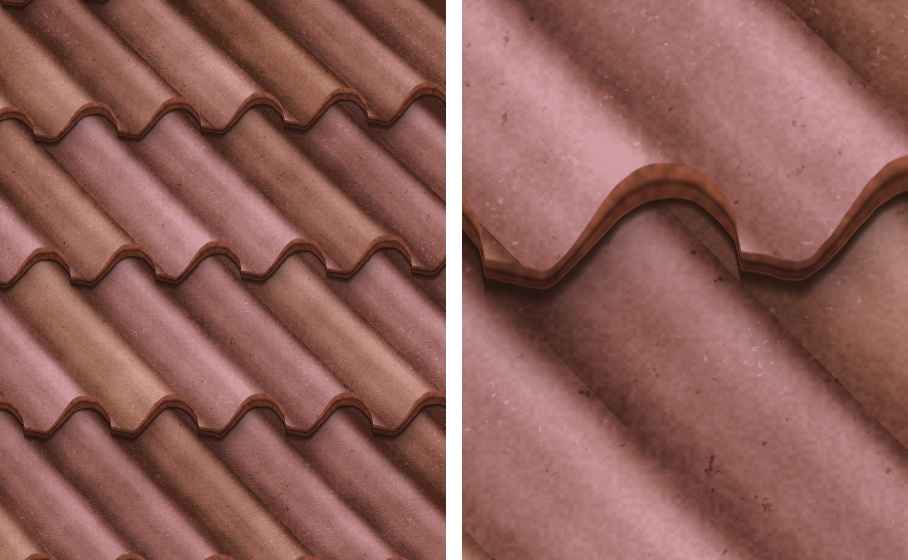
Left: the whole. Right: its middle third, enlarged.
A Shadertoy shader for this texture:

```glsl
// Weathered clay roof tiles: diagonal barrels in overlapping rows seen in mild perspective.
// Each pixel is mapped to (column, row) space, tested against the wavy lip of its row,
// then shaded as tile surface, cut clay face or shadow below the lip.

#define UNITS 767.0       // canvas height in drawing units
#define ROW_PITCH 205.0   // mean distance between rows
#define LIP_DROP 47.0     // depth of the trough below the crest
#define LIP_END 0.28      // column phase where a lip stops
#define SEAM 0.06         // phase of the seam right of a barrel
#define LEAN 0.24         // extra slant of a barrel within its row
#define FACE_THICK 16.0   // thickness of the cut face at the crest
#define OCHRE_EVERY 3.0   // one ochre tile in this many
#define GRAIN 0.30        // strength of the fine roughness

const vec3 CLAY_DARK  = vec3(0.29, 0.16, 0.13);
const vec3 CLAY_MID   = vec3(0.56, 0.36, 0.325);
const vec3 CLAY_LIGHT = vec3(0.74, 0.55, 0.55);
const vec3 FACE_TOP   = vec3(0.53, 0.29, 0.21);
const vec3 FACE_LOW   = vec3(0.35, 0.175, 0.125);
const vec3 SHADOW     = vec3(0.13, 0.07, 0.055);

float hash(vec2 p) {
    return fract(sin(dot(p, vec2(127.1, 311.7))) * 43758.5453);
}

float noise(vec2 p) {
    vec2 i = floor(p), f = fract(p);
    f = f * f * (3.0 - 2.0 * f);
    return mix(mix(hash(i), hash(i + vec2(1, 0)), f.x),
               mix(hash(i + vec2(0, 1)), hash(i + vec2(1, 1)), f.x), f.y);
}

float fbm(vec2 p) {
    float sum = 0.0, amp = 0.5;
    for (int i = 0; i < 4; i++) {
        sum += amp * noise(p);
        p = mat2(1.62, 1.22, -1.22, 1.62) * p + 7.1;
        amp *= 0.5;
    }
    return sum;
}

// Row coordinate: whole numbers run along the lip crests; y points down
float rowAt(vec2 p) {
    float slope = -0.058 + 0.00011 * (p.y - 130.0);
    float t = p.y - slope * (p.x - 300.0) - 130.0;
    return t * (0.00511 - 5.5e-7 * t);
}

// Column coordinate: whole numbers run from lip crest to lip crest
float columnAt(float x, float row) {
    return (x - 130.0 - row * (163.0 + 5.5 * row)) / (114.2 + 2.6 * row);
}

// Lip depth below the crest line, for phase f in [LIP_END - 1, LIP_END)
float lipDrop(float f) {
    float right = 29.0 * pow(max(f, 0.0) / LIP_END, 2.4)
                + 12.5 * smoothstep(LIP_END - 0.03, LIP_END, f);
    float left = LIP_DROP * pow(smoothstep(0.0, 0.5, -f), 1.6)
               - 25.0 * max(-f - 0.5, 0.0);
    return f > 0.0 ? right : left;
}

// Clay tone from shade (0) to highlight (1)
vec3 clay(float v) {
    v = clamp(v, 0.0, 1.2);
    return v < 0.5 ? mix(CLAY_DARK, CLAY_MID, v * 2.0)
                   : mix(CLAY_MID, CLAY_LIGHT, v * 2.0 - 1.0);
}

void mainImage(out vec4 fragColor, in vec2 fragCoord) {
    vec2 p = vec2(fragCoord.x, iResolution.y - fragCoord.y) * UNITS / iResolution.y;
    float aa = 0.6 + 0.6 * UNITS / iResolution.y;

    // Nearest lip and the signed depth below its upper edge
    float row = rowAt(p);
    float lipRow = floor(row + 0.1);
    float lipCol = columnAt(p.x, lipRow);
    float drop = lipDrop(lipCol - floor(lipCol + 1.0 - LIP_END));
    float wobble = 1.6 * (noise(p * 0.12) - 0.5);
    float fall = (row - lipRow) * ROW_PITCH;
    float depth = fall - drop + wobble;
    float barrel = 1.0 - drop / LIP_DROP;
    float thick = mix(8.0, FACE_THICK, smoothstep(0.0, 0.8, barrel));
    float below = depth - thick;

    // Tile identity; barrels slant more than the line joining the lips of two rows
    float tileRow = lipRow + step(thick * 0.5, depth);
    float lean = LEAN + 0.0005 * (p.x - 300.0);
    float column = columnAt(p.x, row) - SEAM + lean * (tileRow - row);
    float s = fract(column);
    vec2 id = vec2(floor(column) + 1.0, tileRow);

    // Tint: ochre tiles in a stepped order, the upper rows warmer throughout
    float turn = mod(id.x + min(id.y, 2.0), OCHRE_EVERY);
    float ochre = step(turn, 0.5) * mix(0.5, 1.0, hash(id + 3.7));
    ochre = max(ochre, 0.45 * step(id.y, 0.5));
    vec3 tint = mix(vec3(1.0, 0.975, 0.985), vec3(1.01, 1.0, 0.86), ochre);

    // Barrel shading: groove, rising pan, highlight, dark right flank
    float v = 0.20 + 0.43 * smoothstep(0.02, 0.36, s)
            + 0.34 * exp(-pow((s - 0.75) / 0.16, 2.0))
            - 0.52 * smoothstep(0.82, 1.0, s);
    v += 0.16 * smoothstep(-120.0, 20.0, (row - tileRow) * ROW_PITCH);
    v += 0.24 * (hash(id + 9.2) - 0.5) - 0.05 * ochre;

    // Wear: blotches, streaks along the barrel, grain, pale and dark specks
    v += 0.30 * (fbm(p * 0.03 + id * 5.0) - 0.47);
    v += 0.10 * (noise(vec2(column * 16.0, row * 5.0)) - 0.5);
    v += GRAIN * (fbm(p * 0.45) - 0.47);
    float patchy = smoothstep(0.42, 0.62, fbm(p * 0.022 + 20.0));
    v += 0.28 * patchy * smoothstep(0.62, 0.76, fbm(p * 0.33 + 31.0));
    v -= 0.30 * (1.0 - patchy) * smoothstep(0.70, 0.80, fbm(p * 0.17 + 57.0));
    vec2 centred = p / UNITS - vec2(0.36, 0.54);
    v -= 0.55 * dot(centred, centred);
    vec3 color = clay(v) * tint;

    // Shadow under the lip: a dark underside and a soft fade, deepest in the troughs
    float wave = 0.5 + 0.5 * cos(6.2832 * lipCol);
    float under = max(below, 0.0);
    float reach = mix(9.0, 4.5, wave);
    float softFall = max(fall - 44.0 + 40.0 * wave - 12.0, 0.0);
    float shade = 0.9 * (1.0 - smoothstep(0.2 * reach, 1.8 * reach, under));
    shade = max(shade, mix(0.55, 0.35, wave) * exp(-softFall / 22.0));
    color = mix(color, SHADOW, shade * smoothstep(-aa, aa, below));

    // Cut face: bright upper band, dark crease, darker lower band
    float across = depth / thick;
    vec3 face = mix(FACE_TOP, FACE_LOW, smoothstep(0.1, 0.9, across));
    face *= 1.0 - 0.35 * exp(-pow((across - 0.55) / 0.12, 2.0));
    face *= mix(0.68, 1.0, smoothstep(0.0, 0.5, barrel)) * (0.85 + 0.3 * noise(p * 0.3));
    float onFace = smoothstep(-aa, aa, depth) * (1.0 - smoothstep(-aa, aa, below));
    color = mix(color, face, onFace);

    fragColor = vec4(color, 1.0);
}
```
